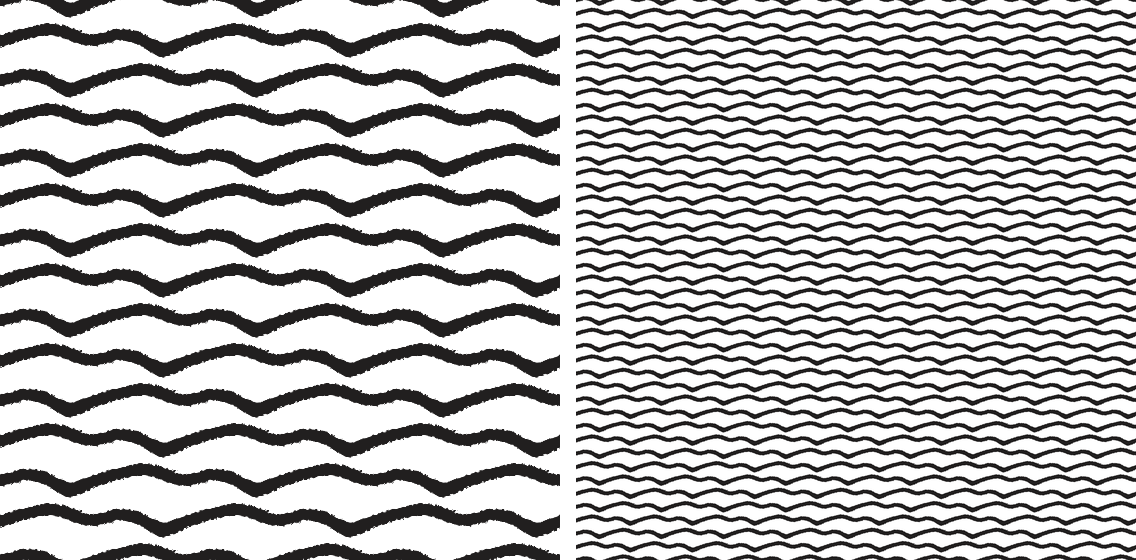
Left, the tile; right, the same tile 3 across and 3 down.
Give the GLSL for this pattern, as a Shadertoy shader.

```glsl
// Rows of ragged hand-brushed black waves on white, each row shifted half a wave from the next.

const vec3  PAPER = vec3(1.0);
const vec3  INK   = vec3(0.13, 0.12, 0.12);

// Lengths are in design units; the canvas is WAVES * WAVE_LEN units wide.
const float WAVES      = 3.0;    // repeats across
const float ROWS       = 14.0;   // rows down, even so the half shift wraps
const float WAVE_LEN   = 256.0;
const float FIRST_ROW  = 41.0;   // depth of the first crest below the top edge
const float HEADROOM   = 13.0;   // space kept above a crest inside its row
const float HALF_WIDTH = 7.7;    // half of the stroke's thickness
const float TROUGH_X   = 223.0;  // where the stroke swells
const float TROUGH_FAT = 2.3;
const float SLOPE_FAT  = 1.7;    // extra vertical thickness on slopes
const float ROUGHNESS  = 1.0;    // overall raggedness of the edges
const vec2  NUB        = vec2(86.0, 2.6); // position and height of a stray bristle

// Drop of the stroke's centre below the crest, evenly spaced along one wave
const int   KNOTS = 16;
const float DROP[KNOTS] = float[KNOTS](
    16.0, 11.0, 6.0, 2.0, 0.0, 1.0, 6.0, 11.5,
    14.0, 11.0, 7.3, 7.3, 12.5, 21.0, 27.0, 22.0);

float hash(vec2 p) {
    vec3 q = fract(vec3(p.xyx) * 0.1031);
    q += dot(q, q.yzx + 33.33);
    return fract((q.x + q.y) * q.z);
}

// Value noise that wraps horizontally once per wave
float wrapNoise(vec2 p, float cells) {
    p *= cells / WAVE_LEN;
    vec2 i = floor(p), f = fract(p);
    f = f * f * (3.0 - 2.0 * f);
    float x0 = mod(i.x, cells), x1 = mod(i.x + 1.0, cells);
    float y0 = i.y + 64.0, y1 = y0 + 1.0;
    return mix(mix(hash(vec2(x0, y0)), hash(vec2(x1, y0)), f.x),
               mix(hash(vec2(x0, y1)), hash(vec2(x1, y1)), f.x), f.y);
}

// Periodic Catmull-Rom curve: x holds the drop, y the slope
vec2 waveCurve(float x) {
    float s = x / WAVE_LEN * float(KNOTS);
    int i = int(floor(s));
    float t = s - floor(s);
    float a = DROP[(i + KNOTS - 1) % KNOTS], b = DROP[i % KNOTS];
    float c = DROP[(i + 1) % KNOTS],         d = DROP[(i + 2) % KNOTS];
    float k1 = 0.5 * (c - a);
    float k2 = a - 2.5 * b + 2.0 * c - 0.5 * d;
    float k3 = 0.5 * (d - a) + 1.5 * (b - c);
    float drop  = b + t * (k1 + t * (k2 + t * k3));
    float slope = k1 + t * (2.0 * k2 + t * 3.0 * k3);
    return vec2(drop, slope * float(KNOTS) / WAVE_LEN);
}

// Signed distance to the ragged stroke; p.y runs down from the crest
float strokeDistance(vec2 p) {
    vec2 curve = waveCurve(p.x);
    float offset = p.y - curve.x;
    float side = sign(offset);

    // Thickness swells in the trough
    float swell = (p.x - TROUGH_X) / 20.0;
    float halfWidth = HALF_WIDTH + TROUGH_FAT * exp(-swell * swell)
                    + SLOPE_FAT * abs(curve.y);

    // Dry edges: broad lumps, small bites and fine bristles, strongest facing right
    float facing = smoothstep(-0.35, 0.35, -side * curve.y);
    float lumps    = wrapNoise(p, 48.0) - 0.5;
    float bites    = wrapNoise(p + vec2(0.0, 90.0), 104.0) - 0.5;
    float bristles = smoothstep(0.55, 0.9, wrapNoise(p + vec2(0.0, 40.0), 144.0));
    float ragged = 2.2 * lumps + mix(1.6, 2.8, facing) * bites
                 + mix(0.6, 1.5, facing) * bristles;

    // Stray bristle on the upper edge
    float nub = NUB.y * (1.0 - smoothstep(0.4, 2.2, abs(p.x - NUB.x)));
    halfWidth += ROUGHNESS * (ragged + nub * step(offset, 0.0));

    return (abs(offset) - halfWidth) / sqrt(1.0 + curve.y * curve.y);
}

void mainImage(out vec4 fragColor, in vec2 fragCoord) {
    float canvas = WAVES * WAVE_LEN;
    float rowHeight = canvas / ROWS;
    float pixel = canvas / iResolution.y;

    // Design units, measured from the upper left
    vec2 p = fragCoord / iResolution.xy;
    p = vec2(p.x, 1.0 - p.y) * canvas;

    // Row repeat with alternating half-wave shift
    float depth = p.y - FIRST_ROW + HEADROOM;
    float row = floor(depth / rowHeight);
    float x = mod(p.x + 0.5 * WAVE_LEN * mod(row, 2.0), WAVE_LEN);
    float y = depth - row * rowHeight - HEADROOM;

    float ink = 1.0 - smoothstep(-0.6 * pixel, 0.6 * pixel, strokeDistance(vec2(x, y)));
    fragColor = vec4(mix(PAPER, INK, ink), 1.0);
}
```
